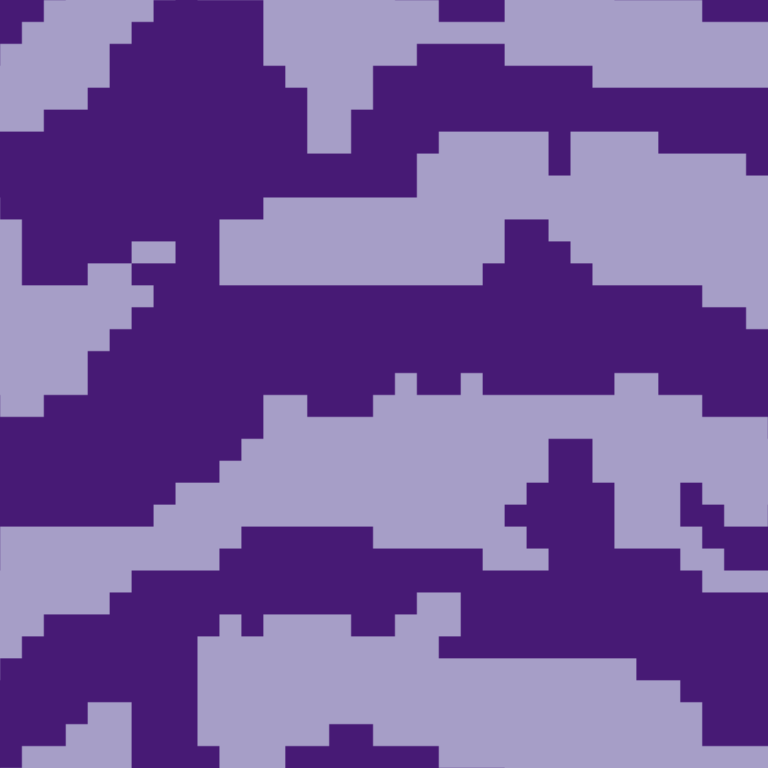
Reproduce this pattern procedurally as a three.js fragment shader.

```glsl
varying vec2 vUv;

const float CELLS = 35.0;

vec2 gradientAt(vec2 corner) {
  vec3 q = fract(corner.xyx * vec3(0.1031, 0.1030, 0.0973));
  q += dot(q, q.yzx + 33.33);
  float angle = 6.2832 * fract((q.x + q.y) * q.z);
  return vec2(cos(angle), sin(angle));
}

float gradientNoise(vec2 p) {
  vec2 i = floor(p);
  vec2 f = p - i;
  vec2 u = f * f * f * (f * (f * 6.0 - 15.0) + 10.0);
  float a = dot(gradientAt(i), f);
  float b = dot(gradientAt(i + vec2(1.0, 0.0)), f - vec2(1.0, 0.0));
  float c = dot(gradientAt(i + vec2(0.0, 1.0)), f - vec2(0.0, 1.0));
  float d = dot(gradientAt(i + 1.0), f - 1.0);
  return mix(mix(a, b, u.x), mix(c, d, u.x), u.y);
}

// One cell: 1 for pale, 0 for dark
float paleCell(vec2 cell) {
  vec2 p = (cell + 0.5) / CELLS;

  // Arching bands, rising on the left and levelling off to the right
  float height = p.y - 0.55 * p.x + 0.4 * p.x * p.x;
  height += 0.2 * gradientNoise(p * vec2(2.3, 3.1) + 17.3);
  float field = 0.6 * sin(20.0 * height + 3.14);

  // Slanted patches break the bands into islands, fine noise notches their rims
  vec2 slanted = vec2(p.x + 0.3 * p.y, height);
  field += 2.0 * gradientNoise(slanted * vec2(4.2, 7.4) + 41.7);
  field += 0.8 * gradientNoise(p * vec2(9.0, 15.0) + 73.1);
  field += 0.3 * gradientNoise(p * vec2(21.0, 25.0) + 29.4);
  return step(0.16, field);
}

void main() {
  // Blend the four nearest cells across narrow soft borders
  vec2 grid = vUv * CELLS - 0.5;
  vec2 cell = floor(grid);
  vec2 blend = clamp((grid - cell - 0.465) / 0.07, 0.0, 1.0);
  float lower = mix(paleCell(cell), paleCell(cell + vec2(1.0, 0.0)), blend.x);
  float upper = mix(paleCell(cell + vec2(0.0, 1.0)), paleCell(cell + 1.0), blend.x);
  float pale = mix(lower, upper, blend.y);

  vec3 violet = vec3(0.28, 0.10, 0.46);
  vec3 lavender = vec3(0.65, 0.62, 0.78);
  gl_FragColor = vec4(mix(violet, lavender, pale), 1.0);
}
```
